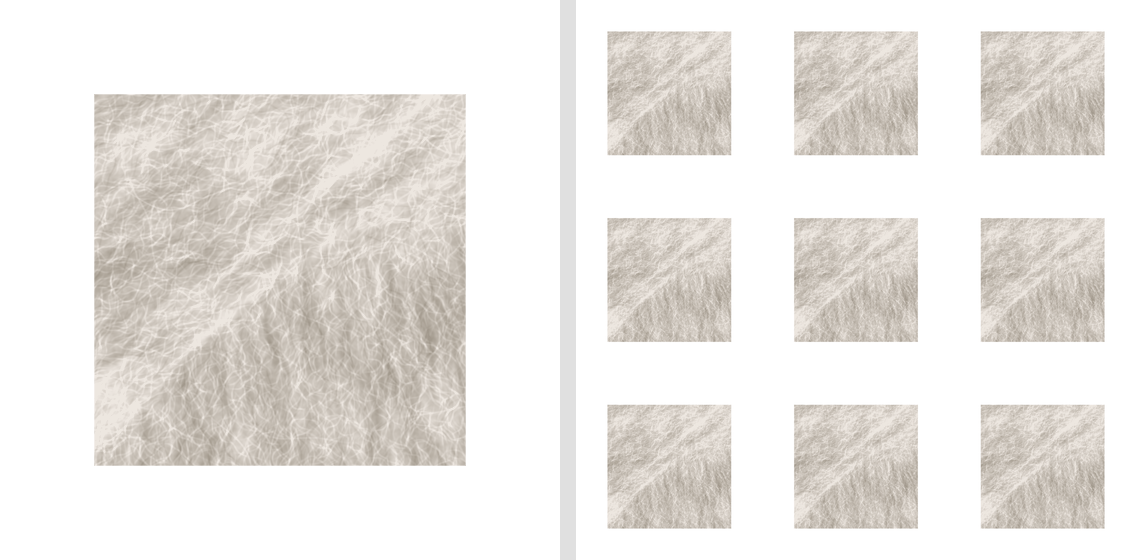
Left: one tile. Right: repeated 3 by 3.
A three.js fragment shader for this texture:

```glsl
varying vec2 vUv;

vec2 hash2(vec2 p) {
  vec3 q = fract(p.xyx * vec3(0.1031, 0.1030, 0.0973));
  q += dot(q, q.yzx + 33.33);
  return fract((q.xx + q.yz) * q.zy);
}

float gradientDot(vec2 cell, vec2 offset) {
  float angle = 6.2832 * hash2(cell + 200.0).x;
  return dot(vec2(cos(angle), sin(angle)), offset);
}

float gradientNoise(vec2 p) {
  vec2 i = floor(p), f = p - i;
  vec2 u = f * f * f * (f * (f * 6.0 - 15.0) + 10.0);
  vec2 e = vec2(1.0, 0.0);
  return mix(mix(gradientDot(i, f), gradientDot(i + e, f - e), u.x),
             mix(gradientDot(i + e.yx, f - e.yx), gradientDot(i + 1.0, f - 1.0), u.x), u.y);
}

vec2 rotate(vec2 p, float angle) {
  float c = cos(angle), s = sin(angle);
  return vec2(c * p.x + s * p.y, c * p.y - s * p.x);
}

// 1 in the hanging fibres under the lower strand, 0 in the slanted ones above
float hanging(vec2 p) {
  float border = 0.06 + 0.97 * p.x - 0.7 * max(p.x - 0.5, 0.0);
  return 1.0 - smoothstep(-0.13, 0.04, p.y - border);
}

float flowAngle(vec2 p) {
  return mix(0.62, 1.57 + 0.3 * (p.x - 0.3), hanging(p));
}

// One layer of curved loose hairs, one hair per cell
float hairs(vec2 p, float scale, float seed, float spread) {
  vec2 home = floor(p * scale);
  float sum = 0.0;
  for (int j = -1; j <= 1; j++) {
    for (int i = -1; i <= 1; i++) {
      vec2 cell = home + vec2(float(i), float(j));
      vec2 place = hash2(cell + seed * 17.0 + 50.0);
      vec2 form = hash2(cell + seed * 29.0 + 391.0);
      vec2 center = (cell + place) / scale;
      vec2 d = rotate(p - center, flowAngle(center) + (form.x - 0.5) * spread) * scale;
      float bend = (form.y - 0.5) * 1.1;
      float curve = bend * (d.x * d.x - 0.3) + 0.05 * sin(d.x * 6.0 + place.x * 6.28);
      float dist = abs(d.y - curve) / (scale * sqrt(1.0 + 4.0 * bend * bend * d.x * d.x));
      float line = 1.0 - smoothstep(0.0, 0.0048, dist);
      sum += line * (1.0 - smoothstep(0.35, 1.0, abs(d.x))) * (0.4 + 0.6 * place.y);
    }
  }
  return sum;
}

// Long spun strand: a thin core in a soft halo
float strand(vec2 p, float start, float slope, float seed) {
  float wobble = 0.022 * gradientNoise(vec2(p.x * 5.0, seed));
  float d = (p.y - start - slope * p.x + wobble) / sqrt(1.0 + slope * slope);
  float core = exp(-d * d / 0.00011) * (0.6 + 0.7 * gradientNoise(vec2(p.x * 7.0, seed + 4.0)));
  return 0.28 * core + 0.17 * exp(-d * d / 0.0022);
}

// Soft fibre bundles along the two main directions
float bundles(vec2 p) {
  vec2 warped = p + 0.03 * vec2(gradientNoise(p * 6.0), gradientNoise(p * 6.0 + 31.0));
  vec2 slanted = rotate(warped, 0.62);
  vec2 hung = vec2(warped.y, warped.x + 0.3 * (warped.x - 0.3) * warped.y);
  float above = gradientNoise(slanted * vec2(4.0, 13.0) + 8.0)
    + 0.7 * gradientNoise(slanted * vec2(13.0, 38.0) + 20.0);
  float below = gradientNoise(hung * vec2(4.0, 19.0) + 40.0)
    + 0.8 * gradientNoise(hung * vec2(11.0, 46.0) + 60.0);
  return mix(above, below, hanging(p));
}

float woolTone(vec2 p) {
  float under = hanging(p);
  float tone = 0.49 - 0.07 * under + 0.1 * smoothstep(0.9, 1.7, p.x + p.y);
  tone += 0.3 * gradientNoise(p * 3.0 + 5.0) + 0.36 * bundles(p);
  tone += 0.16 * gradientNoise(p * 48.0) + 0.1 * gradientNoise(p * 95.0 + 7.0);

  // Shadowed gaps and pale hairs, from coarse to fine
  for (int k = 0; k < 10; k++) {
    float layer = float(k);
    float shade = k < 3 ? -0.13 : 0.2;
    tone += shade * hairs(p, 9.0 + 1.7 * layer, layer + 1.0, 1.3 + 0.12 * layer);
  }
  tone += 0.22 * hairs(p, 4.0, 14.0, 2.6);

  tone += strand(p, 0.21, 0.87, 3.4);
  tone += strand(p, 0.06, 0.97, 9.7) * (1.0 - smoothstep(0.45, 0.75, p.x));
  return clamp(tone, 0.05, 1.0);
}

void main() {
  vec2 fromCenter = abs(vUv - 0.5);
  float outside = smoothstep(-0.001, 0.001, max(fromCenter.x, fromCenter.y) - 0.3315);
  vec3 color = vec3(1.0);
  if (outside < 1.0) {
    vec2 p = (vUv - 0.1685) / 0.663;
    vec3 wool = mix(vec3(0.62, 0.585, 0.535), vec3(0.93, 0.905, 0.88), woolTone(p));
    color = mix(wool, color, outside);
  }
  gl_FragColor = vec4(color, 1.0);
}
```
